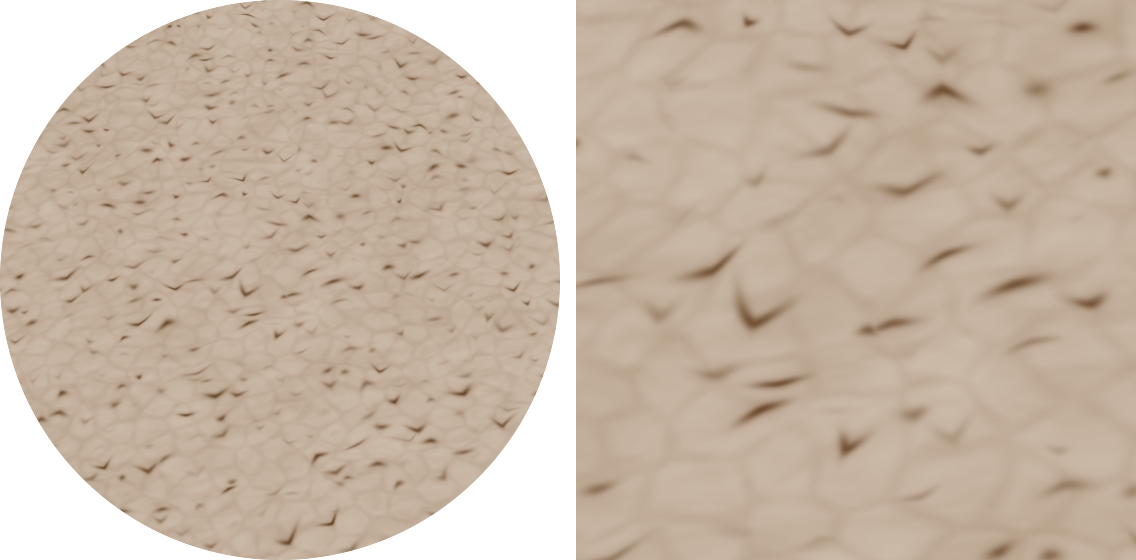
Left: the whole. Right: its middle third, enlarged.
Reproduce this texture procedurally as a Shadertoy shader.

```glsl
// Round swatch of beige knitted cloth seen at a slant, with small dark gaps between stitches.
#define LIGHT vec3(0.792, 0.722, 0.652)
#define SHADE vec3(0.720, 0.635, 0.550)
#define SHADOW vec3(0.640, 0.535, 0.440)
#define GAP vec3(0.400, 0.270, 0.150)
#define NEAR_ROW 0.038
#define FAR_ROW 0.022
#define STITCH_ASPECT 1.8
#define ROW_TILT 0.08
#define GAP_STRENGTH 0.95
#define RELIEF 0.34

float hash(vec2 p) {
    vec3 q = fract(vec3(p.xyx) * 0.1031);
    q += dot(q, q.yzx + 33.33);
    return fract((q.x + q.y) * q.z);
}

vec2 hash2(vec2 p) {
    return vec2(hash(p), hash(p + 71.7));
}

float noise(vec2 p) {
    vec2 i = floor(p), f = fract(p);
    f = f * f * (3.0 - 2.0 * f);
    return mix(mix(hash(i), hash(i + vec2(1, 0)), f.x),
               mix(hash(i + vec2(0, 1)), hash(i + vec2(1, 1)), f.x), f.y);
}

// Tapered, kinked dash; x is its core and y its soft surround.
vec2 gapMark(vec2 p, vec2 id, float height) {
    float angle = mix(0.32, -0.12, height) + 0.7 * (hash(id + 5.3) - 0.5);
    float c = cos(angle), s = sin(angle);
    p = vec2(c * p.x + s * p.y, c * p.y - s * p.x);
    float kink = 1.3 * (hash(id + 9.1) - 0.35);
    p.y -= kink * (sqrt(p.x * p.x + 0.006) - 0.1);
    vec2 size = vec2(mix(0.16, 0.48, hash(id + 13.7)), mix(0.07, 0.13, hash(id + 17.9)));
    vec2 core = p / size;
    vec2 halo = p / (size * vec2(1.5, 2.2));
    float strength = pow(hash(id + 23.3), 1.6) * mix(1.1, 0.85, height);
    return strength * vec2(exp(-dot(core, core)), 0.55 * exp(-dot(halo, halo)));
}

vec3 knit(vec2 uv) {
    // Rows shrink steadily towards the top.
    float y = uv.y - ROW_TILT * (uv.x - 0.5);
    float shrink = NEAR_ROW - FAR_ROW;
    float rowHeight = NEAR_ROW - shrink * y;
    vec2 q = vec2((uv.x - 0.5) / (rowHeight * STITCH_ASPECT), -log(rowHeight) / shrink);
    q += 0.5 * vec2(noise(q * 0.6), noise(q * 0.6 + 40.0)) - 0.25;

    // Nearest puffs give the creases; gaps sit at the stitch corners.
    float nearest = 9.0, second = 9.0;
    vec2 gaps = vec2(0.0);
    float row = floor(q.y);
    for (int j = -1; j <= 1; j++) {
        float r = row + float(j);
        float stagger = 0.5 * mod(r, 2.0) + 0.3 * hash(vec2(r, 3.0));
        float column = floor(q.x - stagger);
        for (int i = -1; i <= 1; i++) {
            vec2 id = vec2(column + float(i), r);
            vec2 corner = id + vec2(stagger, 0.0);
            vec2 jitter = 0.7 * (hash2(id) - 0.5);
            vec2 toPuff = (q - corner - 0.5 - jitter) * vec2(STITCH_ASPECT * 0.75, 1.0);
            float d = length(toPuff);
            second = min(second, max(nearest, d));
            nearest = min(nearest, d);
            vec2 place = 0.25 + 0.8 * hash2(id + 31.0);
            vec2 toGap = (q - corner - place) * vec2(STITCH_ASPECT, 1.0);
            gaps = max(gaps, gapMark(toGap, id, uv.y));
        }
    }

    // Soft fibre streaks, broad blotches and padded relief.
    float puff = smoothstep(0.0, 0.4, second - nearest);
    float streak = noise(vec2(q.x * 2.1 - q.y * 0.5, q.y * 2.6));
    float fibre = noise(vec2(q.x * 5.0 - q.y, q.y * 6.0) + 19.0);
    float blotch = noise(q * vec2(0.8, 0.5) + 57.0);
    float tone = 0.64 + RELIEF * (puff - 0.62) + 0.5 * (streak - 0.5)
               + 0.22 * (fibre - 0.5) + 0.35 * (blotch - 0.5);

    vec3 cloth = mix(SHADE, LIGHT, clamp(tone, -0.2, 1.1));
    cloth = mix(cloth, SHADOW, gaps.y);
    return mix(cloth, GAP, min(GAP_STRENGTH * gaps.x, 1.0));
}

void mainImage(out vec4 fragColor, in vec2 fragCoord) {
    vec2 uv = fragCoord / iResolution.xy;
    float pixel = 1.0 / min(iResolution.x, iResolution.y);
    float disc = smoothstep(0.5 * pixel, -0.5 * pixel, length(uv - 0.5) - 0.5);
    fragColor = vec4(mix(vec3(1.0), knit(uv), disc), 1.0);
}
```
